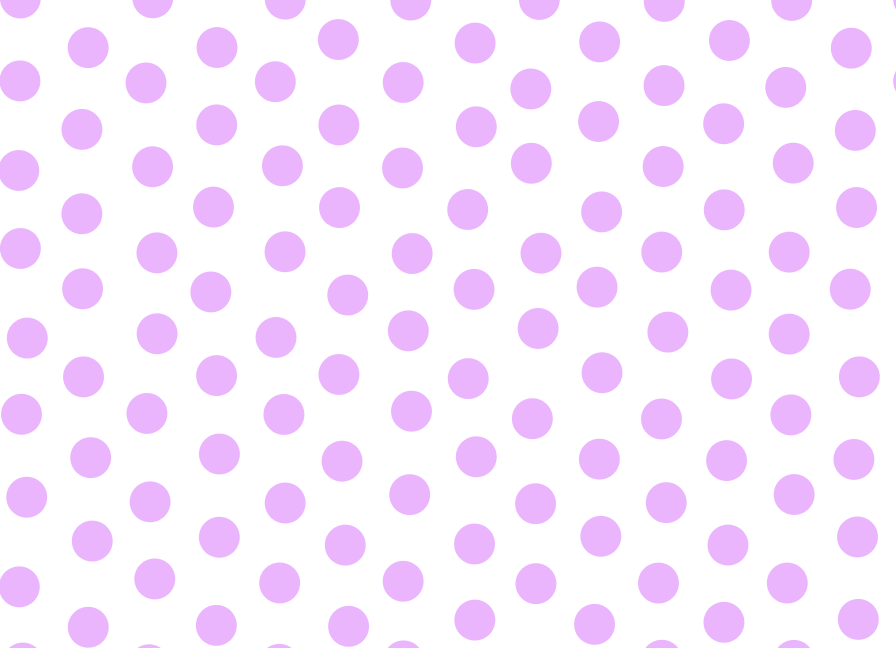
This pattern is drawn by a WebGL 2 fragment shader. Its source:

```glsl
#version 300 es
precision highp float;
// Lilac polka dots on white, in staggered columns with a loose, hand-placed feel.
// Each dot owns one cell of a half-drop grid; a hash nudges its centre, and
// a circle distance function draws it. Lengths are fractions of canvas width.

#define COLUMN_PITCH 0.0714
#define ROW_PITCH 0.0925
#define FIRST_DOT vec2(0.0265, 0.002)
#define DOT_RADIUS 0.0228
#define JITTER vec2(0.0066, 0.0056)
#define DOT_COLOR vec3(0.918, 0.710, 0.990)
#define PAPER_COLOR vec3(1.0)

uniform vec2 u_resolution;
out vec4 fragColor;

// Two pseudo-random values in 0..1 for a grid cell
vec2 hash22(vec2 cell) {
    vec3 q = fract(cell.xyx * vec3(0.1031, 0.1030, 0.0973));
    q += dot(q, q.yzx + 33.33);
    return fract((q.xx + q.yz) * q.zy);
}

// Signed distance to the dot of the nearest cell; jitter never leaves the cell
float dotDistance(vec2 p) {
    p -= FIRST_DOT;
    float column = round(p.x / COLUMN_PITCH);
    float halfDrop = 0.5 * mod(column, 2.0);
    float row = round(p.y / ROW_PITCH - halfDrop);
    vec2 center = vec2(column * COLUMN_PITCH, (row + halfDrop) * ROW_PITCH);
    vec2 nudge = (2.0 * hash22(vec2(column, row) + 7.0) - 1.0) * JITTER;
    return length(p - center - nudge) - DOT_RADIUS;
}

void main() {
    // Width units, measured down from the top left corner
    vec2 p = vec2(gl_FragCoord.x, u_resolution.y - gl_FragCoord.y) / u_resolution.x;

    // Coverage with an edge one pixel wide
    float coverage = clamp(0.5 - dotDistance(p) * u_resolution.x, 0.0, 1.0);
    fragColor = vec4(mix(PAPER_COLOR, DOT_COLOR, coverage), 1.0);
}
```
